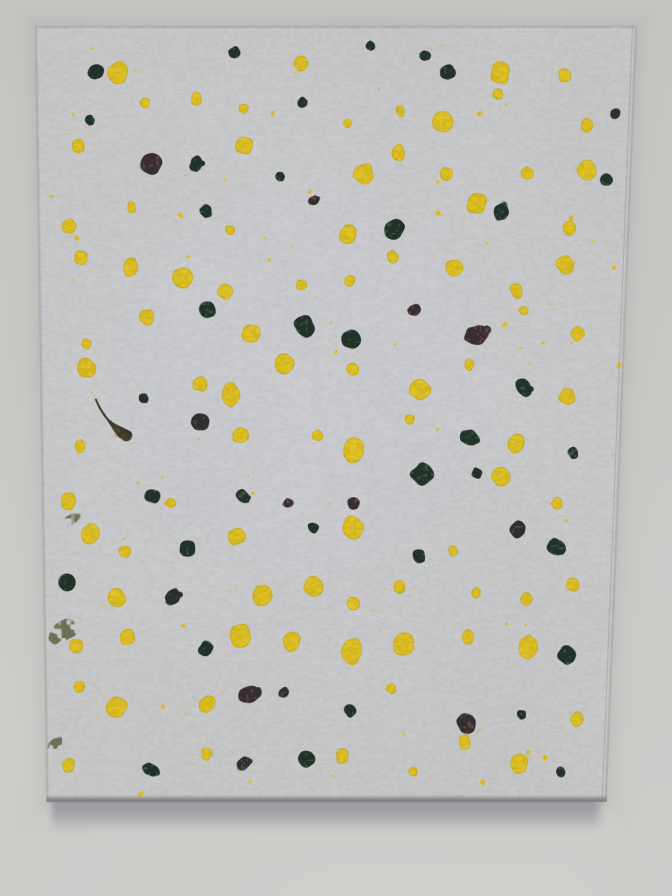
A Shadertoy shader for this pattern:

```glsl
vec3 hash3(vec2 p) {
    vec3 q = fract(p.xyx * vec3(0.1031, 0.1030, 0.0973));
    q += dot(q, q.yxz + 33.33);
    return fract((q.xxy + q.yzz) * q.zyx);
}

float noise(vec2 p) {
    vec2 i = floor(p), f = fract(p);
    f *= f * (3.0 - 2.0 * f);
    return mix(mix(hash3(i).x, hash3(i + vec2(1, 0)).x, f.x),
               mix(hash3(i + vec2(0, 1)).x, hash3(i + vec2(1, 1)).x, f.x), f.y);
}

float cover(float d) {
    float soft = 0.9 / iResolution.y;
    return 1.0 - smoothstep(-soft, soft, d);
}

// Slightly tapering stretched panel: negative inside
float panelDistance(vec2 p) {
    float t = (p.y - 0.105) / 0.866;
    float sides = max(mix(0.052, 0.039, t) - p.x, p.x - mix(0.677, 0.711, t));
    return max(sides, max(0.105 - p.y, p.y - 0.971));
}

// Wobbly ellipse of paint
float blobDistance(vec2 q, float radius, float angle, float stretch, vec2 seed) {
    q = mat2(cos(angle), sin(angle), -sin(angle), cos(angle)) * q;
    float wobble = 0.3 * (noise(q / radius * 1.3 + seed * 7.0) - 0.5);
    return length(q * vec2(1.0, 1.0 / stretch)) - radius * (1.0 + wobble);
}

vec3 wallColor(vec2 p) {
    vec3 wall = vec3(0.805, 0.80, 0.79) - 0.03 * p.y + 0.008 * noise(p * 5.0);
    // Soft shade around the panel, strongest beneath it
    float halo = exp(-max(panelDistance(p), 0.0) * 90.0);
    float under = smoothstep(0.066, 0.102, p.y) * smoothstep(0.05, 0.065, p.x)
                * (1.0 - smoothstep(0.66, 0.678, p.x)) * (1.0 - step(0.11, p.y));
    wall *= 1.0 - 0.06 * halo;
    return mix(wall, vec3(0.57, 0.58, 0.61), 0.8 * under);
}

vec3 clothColor(vec2 p) {
    vec3 cloth = mix(vec3(0.77, 0.77, 0.772), vec3(0.785, 0.787, 0.80),
                     1.0 - smoothstep(0.1, 0.5, length(p - vec2(0.34, 0.58))));
    float weave = noise(p * vec2(190, 420)) + 0.6 * noise(p * vec2(480, 260)) - 0.8;
    return cloth + 0.028 * weave + 0.012 * (noise(p * 9.0) - 0.5);
}

vec3 darkPaint(vec2 p, float tint) {
    vec3 green = vec3(0.13, 0.20, 0.16), plum = vec3(0.27, 0.17, 0.20);
    float mottling = noise(p * 330.0);
    vec3 paint = mix(green, plum, smoothstep(0.7, 0.95, tint) * (0.35 + 0.65 * mottling));
    return paint + 0.13 * smoothstep(0.6, 1.0, mottling);
}

vec3 yellowPaint(vec2 p) {
    return vec3(0.85, 0.735, 0.14) + 0.07 * (noise(p * vec2(260, 420)) - 0.5);
}

// Large dots on a jittered grid
vec3 paintDots(vec3 color, vec2 p) {
    const float cell = 0.0605;
    for (int k = 0; k < 9; k++) {
        vec2 id = floor(p / cell) + vec2(k % 3 - 1, k / 3 - 1);
        vec3 place = hash3(id + 17.0), kind = hash3(id + 61.0);
        vec2 center = (id + 0.5 + 0.72 * (place.xy - 0.5)) * cell;
        if (panelDistance(center) > -0.013) continue;

        bool dark = kind.x < 0.36;
        float radius = mix(0.0049, 0.0123, pow(place.z, 1.5));
        float stretch = 1.0 + (dark ? 0.45 : 0.3) * kind.y * kind.y;
        float angle = (kind.z - 0.5) * (dark ? 2.6 : 0.6);
        float d = blobDistance(p - center, radius, angle, stretch, id);

        // Some dark dots carry a smaller lobe
        if (dark && kind.y > 0.75) {
            vec2 lobe = radius * vec2(1.0, kind.z - 0.5);
            d = min(d, length(p - center - lobe) - radius * 0.45);
        }
        vec3 paint = dark ? darkPaint(p, kind.z) : yellowPaint(p);
        paint *= 1.0 - 0.1 * smoothstep(-0.002, 0.0, d);
        color = mix(color, paint, cover(d));
    }
    return color;
}

// Sparse tiny splashes
vec3 paintSpecks(vec3 color, vec2 p) {
    vec2 id = floor(p / 0.024);
    vec3 h = hash3(id + 131.0), size = hash3(id + 211.0);
    vec2 q = p - (id + 0.2 + 0.6 * h.xy) * 0.024;
    float d = blobDistance(q, mix(0.0008, 0.0026, size.x * size.x), size.y * 6.0, 1.4, id);
    return mix(color, yellowPaint(p), cover(d) * step(h.z, 0.075));
}

// Olive smudges by the left edge and one tailed drip
vec3 paintSmears(vec3 color, vec2 p) {
    for (int i = 0; i < 3; i++) {
        vec2 q = p - vec2(0.062 + 0.009 * float(i), 0.17 + 0.125 * float(i));
        float d = blobDistance(q, i == 1 ? 0.011 : 0.006, 1.0, 1.7, vec2(i, 3));
        float patchy = smoothstep(0.25, 0.6, noise(p * 210.0));
        color = mix(color, vec3(0.36, 0.39, 0.25), 0.85 * patchy * cover(d));
    }
    vec2 axis = vec2(-0.034, 0.040), q = p - vec2(0.141, 0.514);
    float t = clamp(dot(q, axis) / dot(axis, axis), 0.0, 1.0);
    float bend = 0.012 * t * (1.0 - t);
    float width = mix(0.0065, 0.0012, smoothstep(0.0, 0.55, t));
    float d = length(q - axis * t + bend) - width;
    vec3 drip = mix(darkPaint(p, 0.85), vec3(0.42, 0.35, 0.13), 0.5 * noise(p * 220.0));
    return mix(color, drip, cover(d));
}

void mainImage(out vec4 fragColor, in vec2 fragCoord) {
    vec2 p = fragCoord / iResolution.y;
    p.x += 0.375 - 0.5 * iResolution.x / iResolution.y;
    float panel = panelDistance(p);

    vec3 face = paintSmears(paintDots(paintSpecks(clothColor(p), p), p), p);
    // Folded edges: thin rim, right crease and shaded lower side
    face *= 1.0 - 0.14 * smoothstep(-0.004, 0.0, panel);
    float crease = abs(p.x - mix(0.672, 0.706, (p.y - 0.105) / 0.866)) - 0.0006;
    face *= 1.0 - 0.13 * cover(crease);
    face = mix(face, vec3(0.50, 0.48, 0.48), 0.9 * (1.0 - smoothstep(0.106, 0.114, p.y)));

    fragColor = vec4(mix(wallColor(p), face, cover(panel)), 1.0);
}
```
